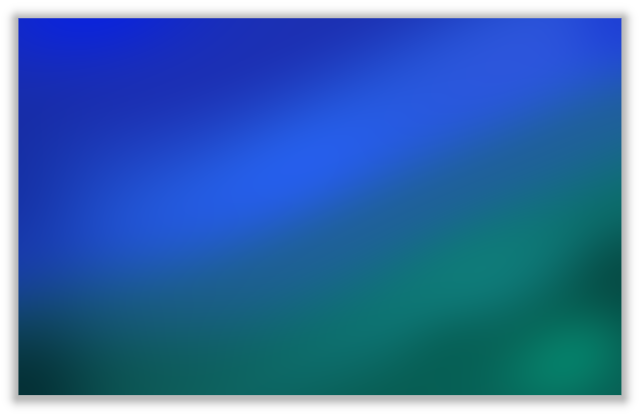
Write a Shadertoy shader that draws this background.

```glsl
// A softly blurred blue-to-teal panel floating on a white page with a shadow.
// A tilted, slightly bent colour ramp forms the base; rotated Gaussian glows
// then tint it locally. Panel coordinates are in units of the panel height.

const vec2 PANEL_CENTER = vec2(0.771, 0.503);
const vec2 PANEL_HALF = vec2(0.7265, 0.453);
const float TILT = 0.42;

// Signed distance to an axis-aligned box
float boxDistance(vec2 p, vec2 halfSize) {
    vec2 d = abs(p) - halfSize;
    return length(max(d, 0.0)) + min(max(d.x, d.y), 0.0);
}

// Tints a base colour with an elliptical Gaussian spot
vec3 glow(vec3 base, vec2 p, vec2 center, vec2 radius, float angle, vec3 tint, float strength) {
    float c = cos(angle), s = sin(angle);
    vec2 d = p - center;
    d = vec2(c * d.x + s * d.y, c * d.y - s * d.x) / radius;
    return mix(base, tint, strength * exp(-dot(d, d)));
}

// Height above the bright diagonal ridge, which flattens at the left
float ridgeHeight(vec2 p) {
    return p.y - 0.616 - 0.45 * (p.x - 0.748) - 0.12 * exp(-10.0 * p.x * p.x);
}

// Colour ramp across the ridge: green, teal, steel blue, bright blue, navy
vec3 ridgeRamp(float h) {
    vec3 color = vec3(0.03, 0.37, 0.33);
    color = mix(color, vec3(0.05, 0.45, 0.45), smoothstep(-0.75, -0.50, h));
    color = mix(color, vec3(0.12, 0.38, 0.60), smoothstep(-0.52, -0.24, h));
    color = mix(color, vec3(0.14, 0.35, 0.86), smoothstep(-0.27, 0.00, h));
    return mix(color, vec3(0.11, 0.19, 0.70), smoothstep(0.00, 0.36, h));
}

vec3 panelColor(vec2 p) {
    vec3 color = ridgeRamp(ridgeHeight(p));

    // Blue glows and shades in the upper half
    color = glow(color, p, vec2(-0.05, 0.52), vec2(0.28, 0.34), 0.0, vec3(0.07, 0.16, 0.60), 0.75);
    color = glow(color, p, vec2(0.20, 1.03), vec2(0.30, 0.15), 0.15, vec3(0.03, 0.13, 0.89), 0.85);
    color = glow(color, p, vec2(0.75, 0.61), vec2(0.30, 0.11), TILT, vec3(0.15, 0.38, 0.95), 0.70);
    color = glow(color, p, vec2(1.36, 0.92), vec2(0.36, 0.14), TILT, vec3(0.19, 0.33, 0.86), 0.70);
    color = glow(color, p, vec2(1.61, 1.01), vec2(0.15, 0.15), 0.0, vec3(0.11, 0.23, 0.83), 0.80);

    // Green glows and shades in the lower half
    color = glow(color, p, vec2(0.28, 0.02), vec2(0.48, 0.22), 0.1, vec3(0.05, 0.34, 0.32), 0.80);
    color = glow(color, p, vec2(0.00, 0.00), vec2(0.22, 0.22), 0.0, vec3(0.01, 0.16, 0.18), 0.85);
    color = glow(color, p, vec2(1.22, 0.33), vec2(0.24, 0.11), TILT, vec3(0.06, 0.49, 0.48), 0.80);
    color = glow(color, p, vec2(1.16, 0.08), vec2(0.13, 0.12), TILT, vec3(0.02, 0.37, 0.33), 0.65);
    color = glow(color, p, vec2(1.61, 0.26), vec2(0.15, 0.20), -0.2, vec3(0.02, 0.27, 0.25), 0.85);
    return glow(color, p, vec2(1.46, 0.09), vec2(0.18, 0.12), TILT, vec3(0.02, 0.51, 0.42), 0.90);
}

// White page with a soft shadow dropped slightly below the panel
vec3 pageColor(vec2 p) {
    float d = max(boxDistance(p + vec2(0.0, 0.004), PANEL_HALF), 0.0) / 0.019;
    return vec3(1.0 - 0.27 * exp(-d * d));
}

void mainImage(out vec4 fragColor, in vec2 fragCoord) {
    vec2 p = fragCoord / iResolution.y;
    p.x *= 1.5422 * iResolution.y / iResolution.x;
    p -= PANEL_CENTER;

    float pixel = 1.0 / iResolution.y;
    float inside = 1.0 - smoothstep(-0.5 * pixel, 0.5 * pixel, boxDistance(p, PANEL_HALF));
    vec2 panelPoint = (p + PANEL_HALF) / (2.0 * PANEL_HALF.y);
    fragColor = vec4(mix(pageColor(p), panelColor(panelPoint), inside), 1.0);
}
```
